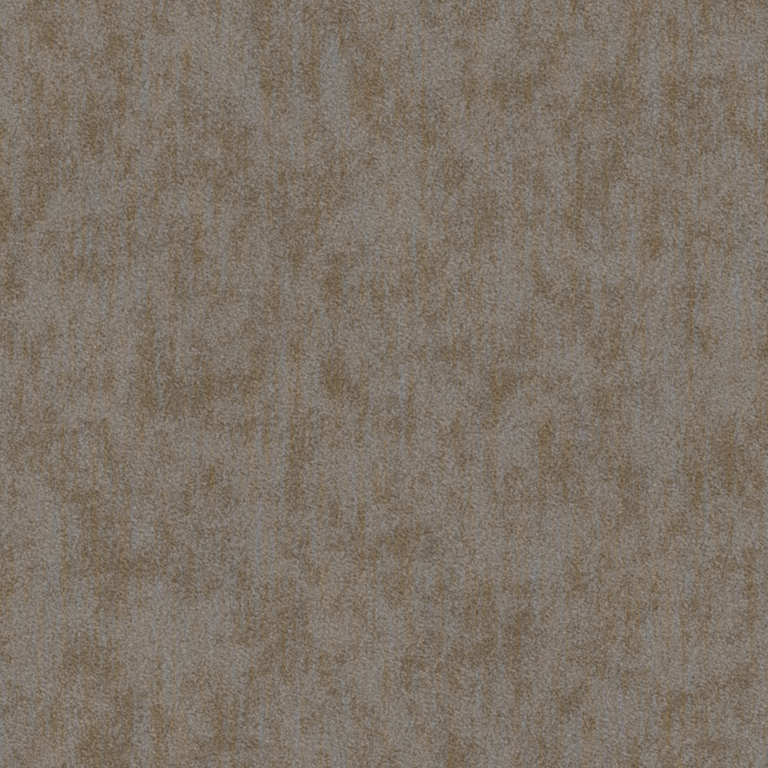
This texture is drawn by a Shadertoy shader. Its source:

```glsl
// Worn woven cloth: warm grey ground with ragged, speckled brown wear,
// thin broken vertical strands of gold and blue-grey, and a crisp twill
// grain. All layers are gradient noise, stretched or rotated to suit.

const vec3 GROUND = vec3(0.518, 0.485, 0.449);
const vec3 BROWN  = vec3(0.447, 0.391, 0.320);
const vec3 GOLD_SHIFT = vec3(0.018, -0.012, -0.050);

const vec2 WEAR_SCALE   = vec2(11.0, 9.0);    // largest worn areas
const vec2 WEAR_EDGE    = vec2(-0.29, 0.50);  // soft threshold of the wear
const float WEAR_DEPTH  = 0.37;               // strength of the broadest octave
const float WEAR_GAIN   = 0.96;               // strength of each finer octave
const vec2 STRAND_SCALE = vec2(98.0, 4.5);    // long vertical strands
const vec2 THREAD_SCALE = vec2(203.0, 16.0);  // thinner, shorter threads
const vec2 TWILL_SCALE  = vec2(175.0, 290.0); // along and across the twill
const float GRAIN_SCALE = 331.0;
const float TWILL_ANGLE = 0.6;
const float CLOUD_DEPTH = 0.018;
const float TWILL_DEPTH = 0.095;
const float GRAIN_DEPTH = 0.095;

// Unit gradient for a lattice cell, from an integer hash
vec2 cellGradient(ivec2 cell) {
    uint h = uint(cell.x) * 1597334677u ^ uint(cell.y) * 3812015801u;
    h = (h ^ (h >> 16)) * 2246822519u;
    h = (h ^ (h >> 13)) * 3266489917u;
    h ^= h >> 16;
    float angle = float(h & 65535u) * 6.28318 / 65536.0;
    return vec2(cos(angle), sin(angle));
}

// Gradient noise, roughly -0.7 to 0.7
float gradientNoise(vec2 p) {
    vec2 base = floor(p);
    vec2 f = p - base;
    ivec2 cell = ivec2(base);
    vec2 w = f * f * f * (f * (f * 6.0 - 15.0) + 10.0);
    float a = dot(cellGradient(cell), f);
    float b = dot(cellGradient(cell + ivec2(1, 0)), f - vec2(1.0, 0.0));
    float c = dot(cellGradient(cell + ivec2(0, 1)), f - vec2(0.0, 1.0));
    float d = dot(cellGradient(cell + ivec2(1, 1)), f - vec2(1.0, 1.0));
    return mix(mix(a, b, w.x), mix(c, d, w.x), w.y);
}

mat2 rotation(float angle) {
    float c = cos(angle), s = sin(angle);
    return mat2(c, s, -s, c);
}

// Nearly equal octaves, from broad areas down to single speckles
float raggedNoise(vec2 p) {
    float sum = 0.0, amplitude = WEAR_DEPTH;
    for (int i = 0; i < 6; i++) {
        sum += amplitude * gradientNoise(p);
        p = p * 1.93 + vec2(17.3, 9.1);
        amplitude *= WEAR_GAIN;
    }
    return sum;
}

void mainImage(out vec4 fragColor, in vec2 fragCoord) {
    vec2 uv = fragCoord / iResolution.y;

    // Weave: diagonal twill and an even grain
    float twill = gradientNoise(rotation(TWILL_ANGLE) * uv * TWILL_SCALE + 31.7);
    float grain = gradientNoise(rotation(0.35) * uv * GRAIN_SCALE + 5.3);

    // Vertical strands, broken up by the weave
    float strands = 0.8 * gradientNoise(uv * STRAND_SCALE + 3.4)
                  + 0.8 * gradientNoise(uv * THREAD_SCALE + 8.6);
    float gold = strands * (1.0 + 1.5 * twill) + 0.5 * grain;

    // Wear shows in the strands and the weave as well
    float wear = raggedNoise(uv * WEAR_SCALE) + 0.14 * strands - 0.2 * grain;
    float worn = smoothstep(WEAR_EDGE.x, WEAR_EDGE.y, wear);
    float cloud = gradientNoise(uv * vec2(5.0, 4.0) + 12.9);

    vec3 color = mix(GROUND, BROWN, worn);
    color += GOLD_SHIFT * gold;
    color += CLOUD_DEPTH * cloud + TWILL_DEPTH * twill + GRAIN_DEPTH * grain;
    fragColor = vec4(clamp(color, 0.0, 1.0), 1.0);
}
```
